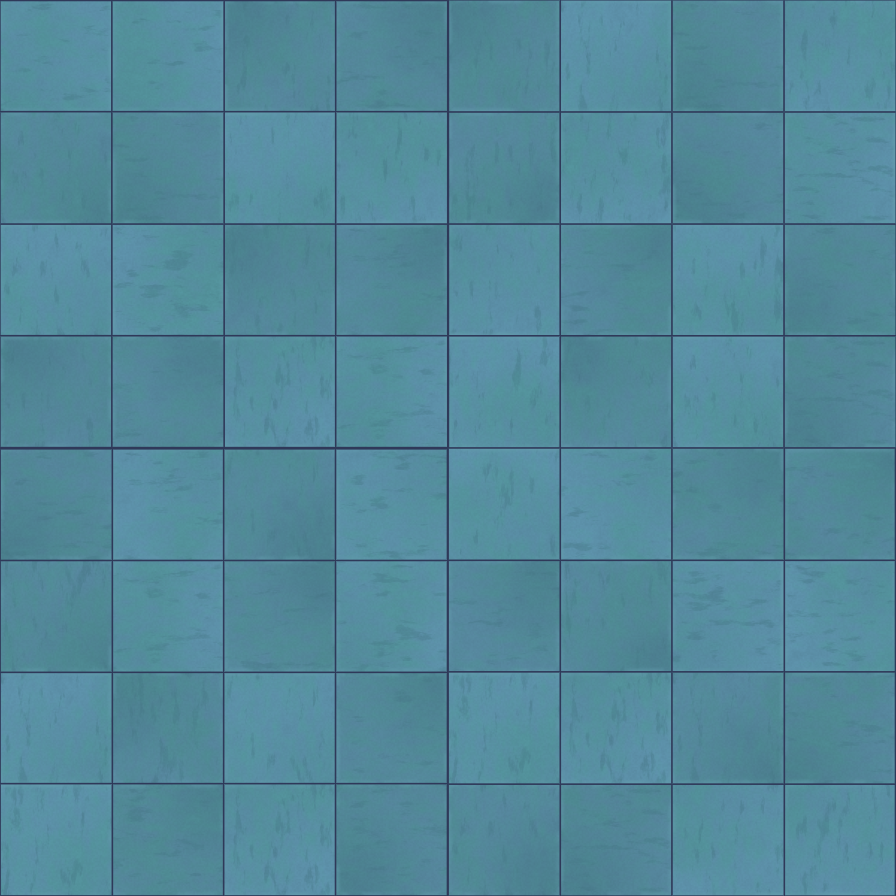
Reproduce this texture procedurally as a Shadertoy shader.

```glsl
// Eight by eight weathered teal ceramic tiles with thin dark navy joints
const float TILES = 8.0;
const vec3 TEAL = vec3(0.312, 0.548, 0.583);
const vec3 BLUE = vec3(0.355, 0.555, 0.650);
const vec3 SHADOW = vec3(0.270, 0.470, 0.525);
const vec3 GLAZE = vec3(0.385, 0.610, 0.675);
const vec3 JOINT = vec3(0.185, 0.225, 0.350);

float hash(vec2 p) {
    vec3 q = fract(vec3(p.xyx) * 0.1031);
    q += dot(q, q.yzx + 33.33);
    return fract((q.x + q.y) * q.z);
}

float valueNoise(vec2 p) {
    vec2 i = floor(p), f = fract(p);
    f = f * f * (3.0 - 2.0 * f);
    float low = mix(hash(i), hash(i + vec2(1, 0)), f.x);
    float high = mix(hash(i + vec2(0, 1)), hash(i + vec2(1, 1)), f.x);
    return mix(low, high, f.y);
}

float fbm(vec2 p) {
    float sum = 0.0, amp = 0.5;
    for (int i = 0; i < 5; i++) {
        sum += amp * valueNoise(p);
        p = mat2(1.6, 1.2, -1.2, 1.6) * p + 17.3;
        amp *= 0.55;
    }
    return sum / 1.055;
}

// Pale tiles run in pairs, along rows or columns in alternate quadrants
float paleTile(vec2 cell) {
    vec2 pair = floor(cell / 2.0), quad = floor(cell / 4.0);
    float rows = mod(cell.y + pair.x, 2.0);
    float columns = 1.0 - mod(cell.x + pair.y, 2.0);
    return mix(columns, rows, mod(quad.x + quad.y, 2.0));
}

// Quarter turns of a tile around its centre
vec2 quarterTurn(vec2 p, float turns) {
    float a = 1.5707963 * turns;
    return mat2(cos(a), sin(a), -sin(a), cos(a)) * (p - 0.5) + 0.5;
}

vec3 tileColor(vec2 local, vec2 cell) {
    float seed = hash(cell + 3.7);
    float pale = paleTile(cell);
    vec2 p = quarterTurn(local, floor(seed * 4.0));
    vec2 q = p + floor(seed * 97.0) * vec2(5.0, 3.0);

    // Broad clouds, streaked mottling and fine grain
    float cloud = fbm(q * 2.5);
    float mottle = fbm(q * vec2(8.0, 13.0) + 41.0);
    float grain = valueNoise(q * 75.0) - 0.5;
    float side = smoothstep(0.25, 1.0, p.x) * mix(0.15, 0.4, pale);
    float blueness = 0.42 + side + 1.3 * (cloud - 0.5) + 1.7 * (0.5 - mottle);
    vec3 color = mix(TEAL, BLUE, clamp(blueness, 0.0, 1.0));

    // Tone of the tile and its stained corner
    color *= mix(0.968, 1.025, pale) + 0.016 * (seed - 0.5);
    float stain = smoothstep(0.35, 1.2, 1.1 - length(p - vec2(0.1)) + cloud - 0.5);
    color = mix(color, SHADOW, stain * mix(0.5, 0.15, pale));
    float scuff = smoothstep(0.60, 0.78, fbm(q * vec2(5.0, 16.0) + 83.0));
    color = mix(color, SHADOW, 0.4 * scuff);
    color *= 1.0 + 0.10 * (mottle - 0.5) + 0.035 * grain;

    // Worn pale glaze around the rim, strongest on one side
    vec2 edge = 0.5 - abs(p - 0.5);
    float wear = smoothstep(0.35, 0.7, fbm(q * 6.0 + 11.0));
    float rim = 1.0 - smoothstep(0.01, 0.055, min(edge.x, edge.y));
    float strongSide = 1.0 - smoothstep(0.0, 0.045, 1.0 - p.x);
    float glaze = rim * wear * 0.45 + strongSide * pale * 0.45;
    return mix(color, GLAZE, min(glaze, 0.8));
}

// Coverage of a joint across one axis; each line sits slightly off the grid
float joint(float across, float along, float extra, float pixel) {
    float line = round(across * TILES);
    float shift = (hash(vec2(line, floor(along * 2.0) + 20.0)) - 0.6) * 0.001;
    float width = 0.0018 + (line == TILES * 0.5 ? extra : 0.0);
    float dist = abs(across - line / TILES - shift);
    return clamp((0.5 * width - dist) / pixel + 0.5, 0.0, 1.0);
}

void mainImage(out vec4 fragColor, in vec2 fragCoord) {
    vec2 uv = fragCoord / iResolution.xy;
    float pixel = 1.0 / min(iResolution.x, iResolution.y);
    vec2 grid = uv * TILES;
    vec3 color = tileColor(fract(grid), floor(grid));

    // The middle joints are wider, the level one only on its left half
    float upright = joint(uv.x, uv.y, 0.0007, pixel);
    float level = joint(uv.y, uv.x, uv.x < 0.5 ? 0.0013 : 0.0, pixel);
    color = mix(color, JOINT, max(upright, level));
    fragColor = vec4(color, 1.0);
}
```
